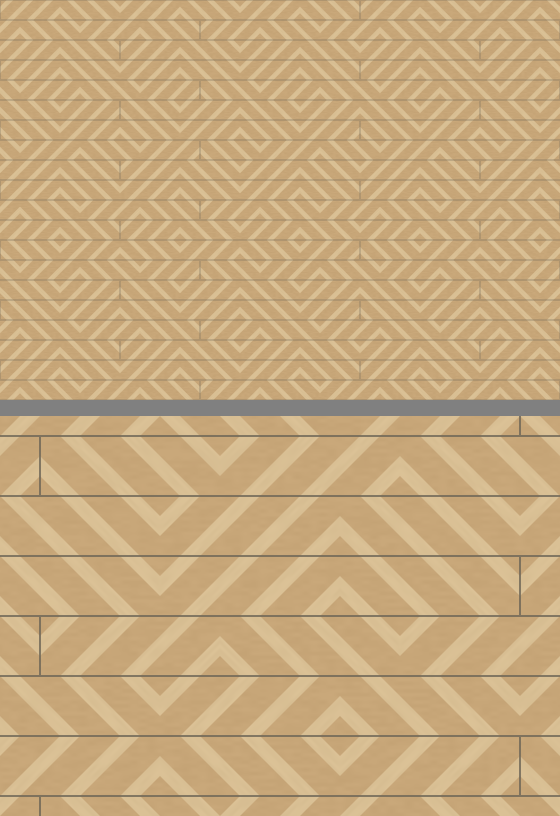
Top, the full canvas; bottom, a detail of the centre.
Give the GLSL for this pattern, as a Shadertoy shader.

```glsl
// Wooden planks inlaid with pale zigzag stripes that join into diamonds and spirals.
#define UNITS_ACROSS 28.0              // plank heights across the canvas
#define PLANK_LENGTH 18.0              // in plank heights
#define ZIGZAG 6.0                     // width of one zigzag
#define FLIP_ROWS 4.0                  // rows before the zigzag turns over
#define STRIPE_WIDTH 0.3333            // share of each stripe period
#define SEAM_WIDTH 0.027
#define GRAIN 0.022
#define WOOD vec3(0.78, 0.65, 0.47)
#define INLAY vec3(0.85, 0.75, 0.58)
#define SEAM vec3(0.43, 0.40, 0.34)

float hash(vec2 p) {
    return fract(sin(dot(p, vec2(127.1, 311.7))) * 43758.5453);
}

float valueNoise(vec2 p) {
    vec2 cell = floor(p), f = fract(p);
    f = f * f * (3.0 - 2.0 * f);
    float low = mix(hash(cell), hash(cell + vec2(1, 0)), f.x);
    float high = mix(hash(cell + vec2(0, 1)), hash(cell + vec2(1, 1)), f.x);
    return mix(low, high, f.y);
}

// Share of a pixel covered by a band of the given width, at distance d from its middle
float bandCoverage(float d, float width, float pixel) {
    float top = min(d + 0.5 * pixel, 0.5 * width);
    float bottom = max(d - 0.5 * pixel, -0.5 * width);
    return max(top - bottom, 0.0) / pixel;
}

// Signed distance to the nearest multiple of period
float nearest(float x, float period) {
    return mod(x + 0.5 * period, period) - 0.5 * period;
}

// Start of the planks in each of three staggered rows
float plankOffset(float row) {
    float k = mod(row, 3.0);
    return k < 0.5 ? 0.0 : 14.0 - 4.0 * k;
}

void mainImage(out vec4 fragColor, in vec2 fragCoord) {
    // Plank space: one unit is a plank height, y runs down from the top
    float pixel = UNITS_ACROSS / iResolution.x;
    vec2 p = vec2(fragCoord.x, iResolution.y - fragCoord.y) * pixel;
    float row = floor(p.y);
    float x = p.x - plankOffset(row);

    // Stripes folded at each zigzag corner, turned over in bands of rows
    float fold = abs(nearest(x, ZIGZAG));
    float turn = mod(floor(row / FLIP_ROWS), 2.0) < 0.5 ? 1.0 : -1.0;
    float across = p.y + turn * fold;
    float along = p.y - turn * fold;
    float stripe = bandCoverage(fract(across) - 0.5, STRIPE_WIDTH, 1.414 * pixel);

    // Fine grain: along the planks in the wood, along the stripes in the inlay
    float plank = floor(x / PLANK_LENGTH);
    float woodGrain = valueNoise(p * vec2(7.0, 16.0) + 37.0 * vec2(plank, row));
    float inlayGrain = valueNoise(vec2(along * 3.0, across * 14.0) + 19.0 * row);
    vec3 wood = WOOD + GRAIN * (woodGrain - 0.5);
    vec3 inlay = INLAY + GRAIN * (inlayGrain - 0.5);
    vec3 color = mix(wood, inlay, stripe);

    // Seams between rows and at plank ends
    float rowSeam = bandCoverage(nearest(p.y, 1.0), SEAM_WIDTH, pixel);
    float endSeam = bandCoverage(nearest(x, PLANK_LENGTH), SEAM_WIDTH, pixel);
    color = mix(color, SEAM, max(rowSeam, endSeam));

    fragColor = vec4(color, 1.0);
}
```
